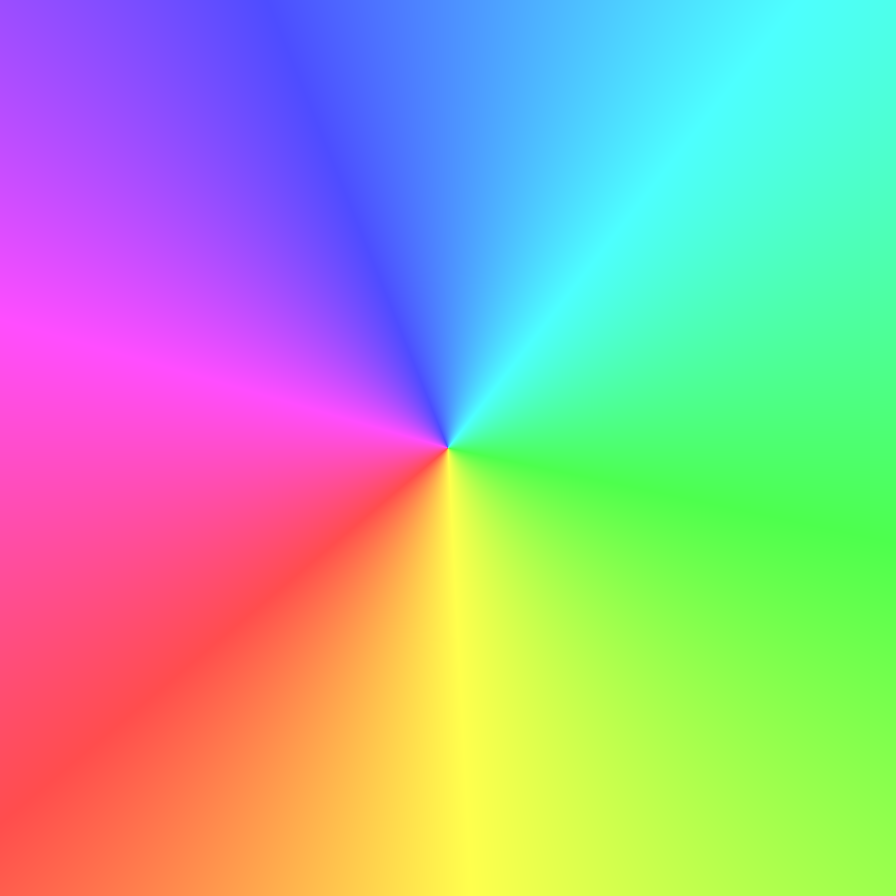
Write a Shadertoy shader that draws this background.

```glsl
const vec2 CENTER = vec2(0.5);
const float LOW_CHANNEL = 0.302;
const float HIGH_CHANNEL = 1.0;
const float FIRST_HUE = 1.0; // yellow, in sixths of the colour wheel
const int SECTORS = 6;

// Directions in degrees: yellow, green, cyan, blue, magenta, red, yellow
const float STOP_ANGLES[7] = float[7](-87.0, -12.0, 52.0, 112.0, 164.0, 220.0, 273.0);

// Fully saturated colour for a hue in sixths of a turn
vec3 hueColor(float hue) {
    vec3 distanceToPeak = abs(mod(hue + vec3(0.0, 4.0, 2.0), 6.0) - 3.0);
    return clamp(distanceToPeak - 1.0, 0.0, 1.0);
}

// Hue advances by one sixth across each angular sector
float hueAtAngle(float angle) {
    float wrapped = STOP_ANGLES[0] + mod(angle - STOP_ANGLES[0], 360.0);
    float hue = FIRST_HUE;
    for (int i = 0; i < SECTORS; i++) {
        float span = STOP_ANGLES[i + 1] - STOP_ANGLES[i];
        hue += clamp((wrapped - STOP_ANGLES[i]) / span, 0.0, 1.0);
    }
    return hue;
}

void mainImage(out vec4 fragColor, in vec2 fragCoord) {
    // Centred canvas units; the tiny offset keeps the angle defined
    vec2 offset = (fragCoord - CENTER * iResolution.xy) / min(iResolution.x, iResolution.y);
    float angle = degrees(atan(offset.y, offset.x + 1e-6));

    // Conic sweep lifted to a soft pastel floor
    vec3 wheel = hueColor(hueAtAngle(angle));
    fragColor = vec4(mix(vec3(LOW_CHANNEL), vec3(HIGH_CHANNEL), wheel), 1.0);
}
```
